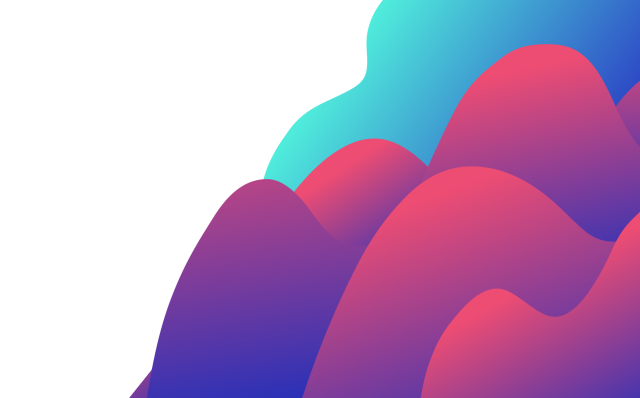
This background is drawn by a WebGL 2 fragment shader. Its source:

```glsl
#version 300 es
precision highp float;
// Layered rolling hills in pink-to-indigo gradients before a cyan-to-blue
// wave on white. Each outline is a smooth cubic curve through seven knots,
// painted back to front with its own linear gradient.

uniform vec2 u_resolution;
out vec4 fragColor;

const vec3 WHITE  = vec3(1.0);
const vec3 PINK   = vec3(0.93, 0.30, 0.45);
const vec3 INDIGO = vec3(0.16, 0.19, 0.72);
const vec3 CYAN   = vec3(0.31, 0.92, 0.86);
const vec3 BLUE   = vec3(0.17, 0.25, 0.77);

// Cubic through knots (position, value, slope), straight beyond both ends.
// Returns the value and the slope at x.
vec2 curve(float x, vec3 knots[7]) {
    vec3 a = knots[0], b = knots[1];
    for (int i = 1; i < 6; i++) {
        if (x > knots[i].x) {
            a = knots[i];
            b = knots[i + 1];
        }
    }
    float inside = clamp(x, a.x, b.x);
    float width = b.x - a.x;
    float t = (inside - a.x) / width;
    float rise = (b.y - a.y) / width;
    float q = 3.0 * rise - 2.0 * a.z - b.z;
    float r = a.z + b.z - 2.0 * rise;
    float slope = a.z + t * (2.0 * q + 3.0 * t * r);
    float value = a.y + t * width * (a.z + t * (q + t * r));
    return vec2(value + (x - inside) * slope, slope);
}

// Smooth coverage of the side below the curve.
float below(vec2 p, vec3 knots[7], float pixel) {
    vec2 edge = curve(p.x, knots);
    float dist = (p.y - edge.x) / sqrt(1.0 + edge.y * edge.y);
    return 1.0 - smoothstep(-0.7 * pixel, 0.7 * pixel, dist);
}

// Linear blend of two colours between two points.
vec3 gradient(vec2 p, vec2 start, vec2 end, vec3 from, vec3 to) {
    vec2 axis = end - start;
    return mix(from, to, clamp(dot(p - start, axis) / dot(axis, axis), 0.0, 1.0));
}

vec3 hillColor(vec2 p, vec2 start, vec2 end) {
    return gradient(p, start, end, PINK, INDIGO);
}

void main() {
    // Units of canvas height
    vec2 p = gl_FragCoord.xy / u_resolution.y;
    float pixel = 1.0 / u_resolution.y;
    vec3 color = WHITE;

    // Cyan wave: its left edge is a curve over y
    vec3 wave[7] = vec3[7](
        vec3(0.549, 0.662, 0.25), vec3(0.654, 0.713, 0.7), vec3(0.742, 0.813, 2.1),
        vec3(0.780, 0.889, 1.6), vec3(0.832, 0.922, 0.1), vec3(0.899, 0.921, 0.05),
        vec3(1.0, 0.962, 0.8));
    vec3 waveColor = gradient(p, vec2(0.839, 0.811), vec2(1.388, 0.417), CYAN, BLUE);
    color = mix(color, waveColor, 1.0 - below(p.yx, wave, pixel));

    // Far ridge: a small hill in the middle and a slope at the right border
    vec3 farRidge[7] = vec3[7](
        vec3(0.742, 0.522, 1.25), vec3(0.818, 0.600, 0.8), vec3(0.941, 0.652, 0.0),
        vec3(1.075, 0.581, -1.0), vec3(1.509, 0.665, 1.6), vec3(1.547, 0.732, 1.4),
        vec3(1.610, 0.799, 0.8));
    vec3 farColor = mix(hillColor(p, vec2(0.881, 0.591), vec2(1.052, 0.329)),
                        hillColor(p, vec2(1.572, 0.916), vec2(1.614, 0.455)),
                        step(1.3, p.x));
    color = mix(color, farColor, below(p, farRidge, pixel));

    // Tall hill at the upper right
    vec3 tallHill[7] = vec3[7](
        vec3(1.059, 0.545, 2.2), vec3(1.149, 0.734, 1.8), vec3(1.258, 0.853, 0.8),
        vec3(1.373, 0.889, 0.0), vec3(1.493, 0.832, -1.3), vec3(1.547, 0.732, -2.3),
        vec3(1.610, 0.627, -1.2));
    vec3 tallColor = hillColor(p, vec2(1.342, 0.832), vec2(1.468, 0.287));
    color = mix(color, tallColor, below(p, tallHill, pixel));

    // Purple hill at the left
    vec3 leftHill[7] = vec3[7](
        vec3(0.369, 0.0, 6.3), vec3(0.436, 0.266, 2.5), vec3(0.537, 0.455, 1.6),
        vec3(0.671, 0.550, 0.0), vec3(0.782, 0.4675, -1.4), vec3(0.887, 0.384, 0.0),
        vec3(1.0, 0.37, -0.2));
    vec3 leftColor = hillColor(p, vec2(0.629, 0.769), vec2(0.755, -0.006));
    color = mix(color, leftColor, below(p, leftHill, pixel));

    // Broad central hill
    vec3 broadHill[7] = vec3[7](
        vec3(0.759, 0.0, 3.0), vec3(0.897, 0.333, 1.95), vec3(1.013, 0.499, 1.05),
        vec3(1.184, 0.582, 0.0), vec3(1.384, 0.499, -0.85), vec3(1.468, 0.421, -0.85),
        vec3(1.541, 0.393, 0.0));
    vec3 broadColor = hillColor(p, vec2(1.143, 0.528), vec2(1.373, -0.101));
    color = mix(color, broadColor, below(p, broadHill, pixel));

    // Nearest hill at the lower right
    vec3 nearHill[7] = vec3[7](
        vec3(1.057, 0.0, 6.0), vec3(1.084, 0.103, 2.6), vec3(1.149, 0.210, 1.2),
        vec3(1.249, 0.275, 0.0), vec3(1.394, 0.204, 0.0), vec3(1.541, 0.379, 2.2),
        vec3(1.610, 0.470, 1.0));
    vec3 nearColor = hillColor(p, vec2(1.237, 0.233), vec2(1.453, -0.164));
    color = mix(color, nearColor, below(p, nearHill, pixel));

    fragColor = vec4(color, 1.0);
}
```
